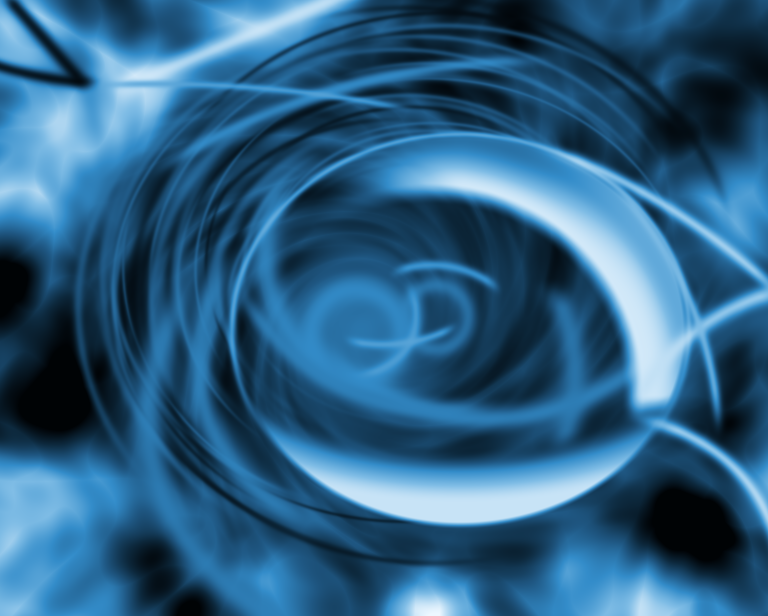
Write a WebGL 2 fragment shader that draws this background.

```glsl
#version 300 es
precision highp float;
// Glossy blue vortex: nested crescents and thin arcs over creased, glowing folds.
uniform vec2 u_resolution;
out vec4 fragColor;

// Places are in canvas heights, origin at the lower left of a 1.25 x 1 frame
const vec2 FRAME_MID = vec2(.625, .5), EYE = vec2(.62, .47);
const vec2 RIM_MID = vec2(.749, .463), RIM_SIZE = vec2(.371, .319);
const vec2 UPPER_MID = vec2(.7, .365), UPPER_SIZE = vec2(.334, .326);
const vec2 LOWER_MID = vec2(.749, .511), LOWER_SIZE = vec2(.423, .241);
const float BASE_TONE = .34, FOLD_GAIN = .42, TWIST = .85, STROKE_GAIN = .85;
const int STRANDS = 64;

// Soft light and shade: x, y, radius, gain
const vec4 LIGHTS[11] = vec4[11](
  vec4(.03, .95, .09, .42), vec4(.23, .85, .1, .42), vec4(.42, .94, .11, .32),
  vec4(.12, .77, .09, .32), vec4(.01, .67, .08, .42), vec4(.05, .1, .16, .52),
  vec4(.7, 0, .06, .6), vec4(1.04, .02, .1, .6), vec4(1.26, .21, .07, .65),
  vec4(1.18, .64, .09, .22), vec4(.54, .07, .12, .28));
const vec4 SHADES[8] = vec4[8](
  vec4(0, .52, .08, .4), vec4(.14, .37, .12, .32), vec4(.28, .03, .07, .38),
  vec4(1.15, .14, .1, .5), vec4(1.23, .9, .11, .38), vec4(.82, .97, .1, .38),
  vec4(1, .88, .09, .18), vec4(1.22, .4, .07, .25));

// Palette from shadow to highlight
const vec3 RAMP[6] = vec3[6](vec3(0, .01, .02), vec3(.05, .16, .24), vec3(.12, .34, .51),
  vec3(.2, .55, .79), vec3(.5, .74, .9), vec3(.93, .97, 1));

vec2 p;      // current place
float tone;  // brightness built up so far

float hash(float n) { return fract(sin(n * 12.9898) * 43758.5); }

float corner(vec2 cell, vec2 offset) {
  float a = 6.2832 * hash(dot(cell, vec2(1, 57.3)));
  return dot(vec2(cos(a), sin(a)), offset);
}

// Gradient noise
float noise(vec2 v) {
  vec2 i = floor(v), f = fract(v), e = vec2(1, 0), u = f * f * f * (f * (f * 6. - 15.) + 10.);
  return mix(mix(corner(i, f), corner(i + e, f - e), u.x),
    mix(corner(i + e.yx, f - e.yx), corner(i + e.xx, f - e.xx), u.x), u.y);
}

// Creased folds, roughly -0.5 to 0.5
float folds(vec2 v) {
  v += .45 * vec2(noise(v * .8 + 3.7), noise(v * .8 + 19.1));
  return .5 - 1.9 * abs(noise(v)) - .7 * abs(noise(v * 2.1 + 7.3)) + .25 * noise(v * 4.);
}

float bell(float d, float w) { return exp(-d * d / (w * w)); }
float oval(vec2 mid, vec2 size) { return length((p - mid) / size); }
void paint(float level, float mask) { tone = mix(tone, level, mask); }

// Tapered parabola between two ends; positive bend bows to the left of travel
void stroke(float level, vec4 ends, float bend, float w) {
  vec2 span = ends.zw - ends.xy, q = p - ends.xy;
  float len = length(span), t = dot(q, span) / (len * len);
  float slope = 4. * bend * (1. - 2. * t) / len;
  float d = dot(q, vec2(-span.y, span.x)) / len - 4. * bend * t * (1. - t);
  float taper = smoothstep(0., .18, t) * smoothstep(1., .82, t);
  paint(level, STROKE_GAIN * taper * bell(d / sqrt(1. + slope * slope), w));
}

void main() {
  p = (gl_FragCoord.xy - .5 * u_resolution) / u_resolution.y + FRAME_MID;
  float rim = oval(RIM_MID, RIM_SIZE);

  // Outer folds with light and shade
  tone = BASE_TONE + FOLD_GAIN * folds(p * 4.5);
  for (int i = 0; i < 11; i++) tone += LIGHTS[i].w * bell(distance(p, LIGHTS[i].xy), LIGHTS[i].z);
  for (int i = 0; i < 8; i++) tone -= SHADES[i].w * bell(distance(p, SHADES[i].xy), SHADES[i].z);
  stroke(.96, vec4(.16, .84, .66, 1.05), 0., .018);
  stroke(0., vec4(-.05, .91, .17, .865), -.01, .01);
  stroke(0., vec4(0, 1.02, .15, .85), 0., .012);

  // Twisted dark nest around the eye
  vec2 q = p - EYE;
  float turn = TWIST / (length(q) + .09);
  vec2 twisted = mat2(cos(turn), sin(turn), -sin(turn), cos(turn)) * q;
  paint(.24 + .34 * folds(twisted * 6.), .85 * smoothstep(1.55, 1.2, oval(EYE + .03, RIM_SIZE)));
  for (int i = 1; i <= STRANDS; i++) {
    float s = float(i);
    vec2 v = (q - .06 - .09 * (vec2(hash(s + 80.), hash(s + 160.)) - .5)) / RIM_SIZE;
    float facing = cos(atan(v.y, v.x) - mix(.9, 4.3, hash(s + 240.)));
    float line = bell(length(v) - mix(.65, 1.5, hash(s)), mix(.008, .028, hash(s + 320.)));
    paint(hash(s + 400.) < .4 ? .04 : .52, .55 * line * smoothstep(.72, .98, facing));
  }

  // Sickles on the left, thin arcs above
  stroke(.56, vec4(.33, .6, .55, -.06), -.19, .026);
  stroke(.58, vec4(.39, .62, .55, .12), -.14, .021);
  stroke(.62, vec4(.22, .7, .93, .9), .06, .011);
  stroke(.7, vec4(.13, .86, .7, .815), .02, .006);

  // Inner hollow and glowing eye
  paint(.19 + .3 * folds(twisted * 5. + 4.), .75 * smoothstep(1.01, .95, rim));
  paint(.56, .85 * bell(distance(p, vec2(.58, .465)), .12));
  paint(.64, .7 * bell(distance(p, vec2(.58, .455)) - .075, .022));
  paint(.58, .7 * bell(distance(p, vec2(.71, .485)) - .052, .014));
  stroke(.6, vec4(.48, .75, .56, .37), -.085, .024);
  stroke(.6, vec4(.47, .47, 1.13, .48), -.155, .02);
  stroke(.56, vec4(.37, .56, .83, .34), -.09, .014);
  stroke(.54, vec4(.89, .55, .9, .25), .04, .022);
  stroke(.68, vec4(.63, .555, .82, .525), .028, .008);
  stroke(.68, vec4(.665, .55, .57, .385), .055, .008);
  stroke(.7, vec4(.555, .45, .75, .475), -.02, .007);

  // Two large crescents held inside the rim
  float within = smoothstep(1.01, .97, rim);
  float up = oval(UPPER_MID, UPPER_SIZE) - 1., down = oval(LOWER_MID, LOWER_SIZE) - 1.;
  float sheen = .22 * smoothstep(.82, 1.05, p.x) * smoothstep(.03, .2, up);
  float upEnds = smoothstep(.5, .76, p.x) * smoothstep(.31, .36, p.y);
  paint(mix(.95, .5, smoothstep(.03, .27, up)) + sheen, within * upEnds * smoothstep(-.07, .04, up));
  float downMask = smoothstep(0., .16, down) * smoothstep(.46, .36, p.y);
  paint(mix(.45, .93, smoothstep(.02, .36, down)), within * downMask);
  paint(.76, .8 * bell(rim - 1., .016) * smoothstep(.2, .5, p.y));

  // Bright threads leaving on the right
  stroke(.92, vec4(.86, .77, 1.29, .5), .03, .01);
  stroke(.92, vec4(1.02, .32, 1.3, .535), .045, .014);
  stroke(.95, vec4(1.01, .33, 1.27, -.03), .1, .011);
  stroke(.8, vec4(.97, .73, 1.17, .28), .05, .008);

  // Tone to colour
  vec3 color = RAMP[0];
  for (int i = 1; i < 6; i++) color = mix(color, RAMP[i], clamp(tone * 5. - float(i - 1), 0., 1.));
  fragColor = vec4(color, 1);
}
```
